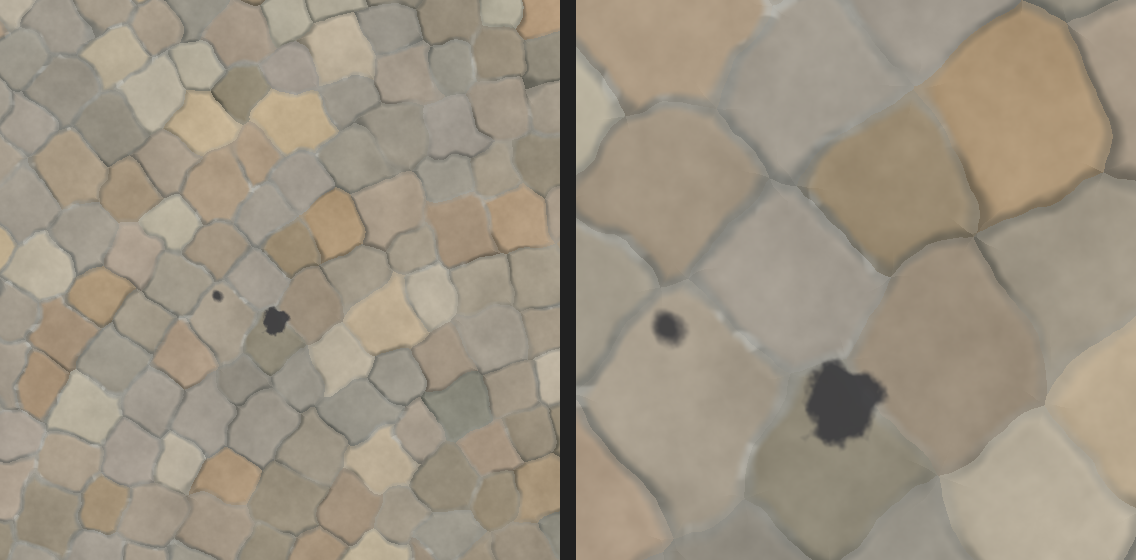
Left, the full canvas; right, a detail of the centre.
A WebGL 2 fragment shader for this texture:

```glsl
#version 300 es
precision highp float;

uniform vec2 u_resolution;
out vec4 fragColor;

#define STONE_SIZE 0.096
#define FAN_CENTRE vec2(1.05, -0.2)
#define PLACE_JITTER 0.34
#define TURN_JITTER 0.5
#define SIZE_JITTER 0.022
#define JOINT_WIDTH 0.0036
#define SHADOW_DEPTH 0.22
#define MOTTLE 0.075
#define GRAIN 0.035

float hash(vec2 p) {
    vec3 q = fract(p.xyx * vec3(0.1031, 0.1030, 0.0973));
    q += dot(q, q.yzx + 33.33);
    return fract((q.x + q.y) * q.z);
}

float noise(vec2 p) {
    vec2 cell = floor(p), f = fract(p);
    f = f * f * (3.0 - 2.0 * f);
    return mix(mix(hash(cell), hash(cell + vec2(1, 0)), f.x),
               mix(hash(cell + vec2(0, 1)), hash(cell + vec2(1, 1)), f.x), f.y);
}

float fbm(vec2 p) {
    float sum = 0.0, amplitude = 0.5;
    for (int i = 0; i < 4; i++) {
        sum += amplitude * noise(p);
        p = mat2(1.6, 1.2, -1.2, 1.6) * p + 7.3;
        amplitude *= 0.5;
    }
    return sum / 0.9375;
}

// Rounded-square distance from a stone's middle, in its own turned frame
float squareDistance(vec2 offset, float angle) {
    float c = cos(angle), s = sin(angle);
    vec2 q = abs(mat2(c, s, -s, c) * offset);
    return pow(pow(q.x, 5.0) + pow(q.y, 5.0), 0.2);
}

// Stones laid in arcs: nearest two give the stone and its border
void findStone(vec2 p, out vec2 id, out vec2 middle, out vec2 neighbour, out float border) {
    vec2 d = p - FAN_CENTRE;
    float theta = atan(d.x, d.y);
    float ring = floor(length(d) / STONE_SIZE);
    float nearest = 9.0, second = 9.0;
    id = middle = neighbour = vec2(0);
    for (int j = -2; j <= 2; j++) {
        float row = max(ring + float(j), 0.0);
        if (ring + float(j) < 0.0) continue;
        float radius = (row + 0.5) * STONE_SIZE;
        float arc = STONE_SIZE / radius;
        float phase = hash(vec2(row, 71.0));
        float column = floor(theta / arc + phase);
        for (int i = -2; i <= 2; i++) {
            vec2 key = vec2(column + float(i) + 200.0, row + 11.0);
            vec2 shift = vec2(hash(key + 3.1), hash(key + 17.7)) - 0.5;
            float a = (column + float(i) + 0.5 - phase + shift.x * PLACE_JITTER) * arc;
            float r = radius + shift.y * PLACE_JITTER * STONE_SIZE;
            vec2 c = FAN_CENTRE + r * vec2(sin(a), cos(a));
            float turn = a + (hash(key + 29.3) - 0.5) * TURN_JITTER;
            float dist = squareDistance(p - c, turn) - (hash(key + 41.9) - 0.5) * SIZE_JITTER;
            if (dist < nearest) {
                second = nearest;
                neighbour = middle;
                nearest = dist;
                middle = c;
                id = key;
            } else if (dist < second) {
                second = dist;
                neighbour = c;
            }
        }
    }
    border = 0.5 * (second - nearest);
}

vec3 stoneColour(vec2 id) {
    float pick = hash(id + 53.3);
    vec3 colour = vec3(0.625, 0.600, 0.555);
    if (pick > 0.27) colour = vec3(0.650, 0.608, 0.545);
    if (pick > 0.47) colour = vec3(0.605, 0.560, 0.490);
    if (pick > 0.66) colour = vec3(0.565, 0.550, 0.500);
    if (pick > 0.84) colour = vec3(0.715, 0.685, 0.615);
    float warmth = hash(id + 67.1);
    colour += pow(warmth, 5.0) * vec3(0.045, -0.015, -0.075);
    colour += (hash(id + 83.9) - 0.5) * vec3(0.035, 0.018, 0.025);
    return colour;
}

void main() {
    vec2 uv = gl_FragCoord.xy / min(u_resolution.x, u_resolution.y);
    vec2 wobble = vec2(fbm(uv * 24.0), fbm(uv * 24.0 + 31.0)) - 0.5;
    vec2 id, middle, neighbour;
    float border;
    findStone(uv + wobble * 0.016, id, middle, neighbour, border);

    // Stone faces: soft stains, slight tilt, fine grain
    vec3 colour = stoneColour(id);
    vec2 inside = (uv - middle) / STONE_SIZE;
    vec2 tilt = vec2(hash(id + 5.5), hash(id + 9.2)) - 0.5;
    colour += dot(inside, tilt) * 0.06;
    colour += (fbm(uv * 30.0 + id) - 0.5) * MOTTLE * vec3(1.0, 0.97, 0.9);
    colour += (fbm(uv * 120.0) - 0.5) * GRAIN;
    colour += (fbm(uv * 5.0 + 4.0) - 0.5) * vec3(0.06, 0.045, 0.03);

    // Joints: pale dust, then broken shadow on the lower sides
    vec2 facing = normalize(neighbour - middle);
    float lower = 0.5 + 0.5 * dot(facing, vec2(-0.6, -0.8));
    float joint = 1.0 - smoothstep(0.3 * JOINT_WIDTH, 2.0 * JOINT_WIDTH, border);
    float dusty = smoothstep(0.35, 0.7, fbm(uv * 9.0 + 13.0) + 0.25 * (0.5 - uv.x));
    vec3 dust = vec3(0.59, 0.59, 0.565) + (fbm(uv * 70.0) - 0.5) * 0.16;
    colour = mix(colour, dust, joint * mix(0.3, 0.75, dusty));
    float broken = smoothstep(0.32, 0.68, fbm(uv * 13.0 + 57.0));
    float shadow = joint * broken * mix(0.3, 1.0, lower) * mix(1.0, 0.55, dusty);
    colour -= shadow * SHADOW_DEPTH * vec3(0.95, 0.9, 0.85);
    float rim = smoothstep(0.013, 0.004, border) * (1.0 - joint);
    colour += rim * (0.5 - lower) * 0.045;
    colour += joint * smoothstep(0.7, 0.82, noise(uv * 65.0)) * dusty * 0.1;

    // Two ragged dark pits
    for (int i = 0; i < 2; i++) {
        float k = float(i);
        vec2 pit = vec2(0.388, 0.471) + k * vec2(0.103, -0.045);
        float radius = mix(0.010, 0.023, k);
        float ragged = length(uv - pit) + (fbm(uv * 60.0) - 0.5) * radius * 1.1;
        float hole = 1.0 - smoothstep(radius - 0.004, radius + 0.004, ragged);
        colour = mix(colour, vec3(0.23, 0.23, 0.24), hole * 0.9);
    }
    fragColor = vec4(clamp(colour, 0.0, 1.0), 1.0);
}
```
